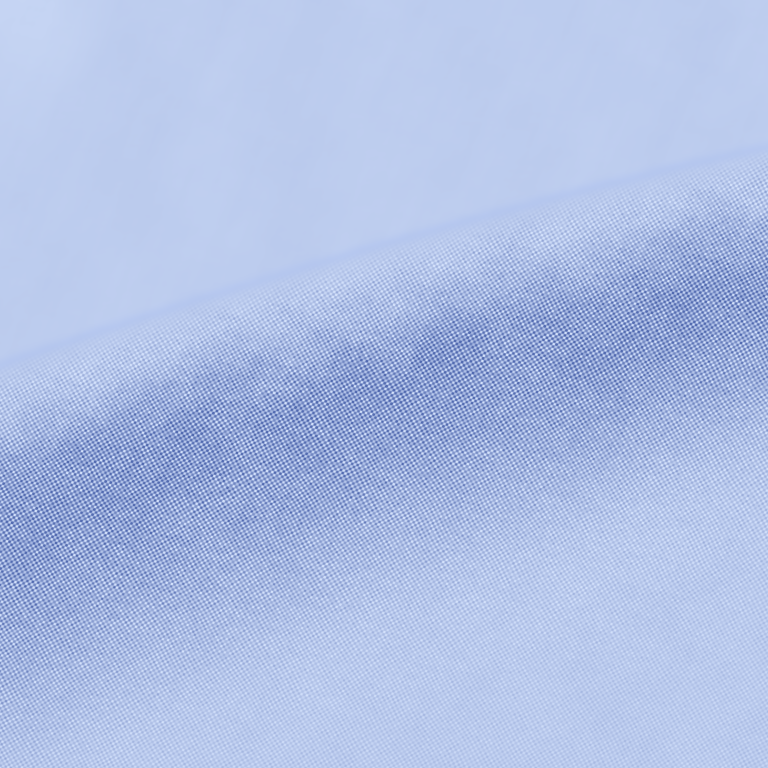
A WebGL 1 fragment shader for this texture:

```glsl
precision highp float;
// Pale blue plain-weave cloth with one soft diagonal fold, blurred behind the ridge.

#define THREADS vec2(136.0, 140.0)  // weave repeats across the canvas
#define WARP_LEAN 0.34              // sideways run of the steep threads
#define WEFT_DROP 0.19              // fall of the flat threads
#define WEAVE_CONTRAST 0.60
#define GRAIN_NOISE 0.20
#define SHADOW_DEPTH 0.48
#define STREAK_AMOUNT 0.05
#define RIDGE_BLUR 0.005
#define LIGHT_BLUE vec3(0.760, 0.820, 0.945)
#define DEEP_BLUE vec3(0.380, 0.470, 0.725)
#define RIDGE_BLUE vec3(0.690, 0.765, 0.940)

uniform vec2 u_resolution;

const float TAU = 6.2831853;

float hash(vec2 cell) {
  vec3 q = fract(vec3(cell.xyx) * 0.1031);
  q += dot(q, q.yzx + 33.33);
  return fract((q.x + q.y) * q.z);
}

mat2 rotation(float angle) {
  float c = cos(angle), s = sin(angle);
  return mat2(c, -s, s, c);
}

// Layered, bent sines: soft irregular variation, roughly -1 to 1.
float layeredSines(vec2 p) {
  float sum = 0.0, weight = 0.5;
  for (int i = 0; i < 5; i++) {
    float layer = float(i);
    sum += weight * sin(p.x + 1.8 * sin(p.y + 2.1 * layer));
    p = rotation(0.22) * p * 1.75 + vec2(1.3, 2.7);
    weight *= 0.68;
  }
  return sum;
}

// Staggered thread crossings: x is the weave, y the uneven yarn tone.
vec2 weave(vec2 p) {
  vec2 wobble = 0.14 * vec2(sin(p.y * 47.0 + 2.0 * sin(p.x * 19.0)),
                            sin(p.x * 41.0 + 2.0 * sin(p.y * 23.0)));
  vec2 thread = p * THREADS + wobble;
  vec2 cell = floor(thread * 2.0 + 0.5) + 400.0;
  vec2 wave = cos(TAU * thread);
  float crossing = wave.x * wave.y;
  crossing *= 1.4 / (1.0 + 0.4 * abs(crossing));
  float slub = hash(vec2(cell.y, floor(cell.x / 7.0))) - 0.5;
  float fleck = hash(cell + 71.0) - 0.5;
  float envelope = abs(wave.x * wave.y);
  return vec2(crossing * (0.65 + 0.7 * hash(cell)),
              (1.3 * fleck + 0.7 * slub) * (0.3 + 0.7 * envelope));
}

// Height of the fold's ridge.
float ridgeHeight(float x) {
  return 0.525 + 0.285 * x + 0.06 * x * (1.0 - x);
}

void main() {
  vec2 uv = gl_FragCoord.xy / u_resolution;
  float pixel = 1.0 / min(u_resolution.x, u_resolution.y);
  vec2 cloth = vec2(uv.x - WARP_LEAN * uv.y, uv.y + WEFT_DROP * uv.x);

  // Long streaks follow the steep threads; mottling is rounder.
  float streak = layeredSines(cloth * vec2(24.0, 6.0));
  float mottle = layeredSines(cloth * vec2(34.0, 42.0) + 5.0);

  // Distance below the ridge, with a slightly fuzzy outline.
  float depth = ridgeHeight(uv.x) - uv.y + 0.001 * mottle;
  float front = smoothstep(-RIDGE_BLUR, RIDGE_BLUR, depth);

  // Shadow: soft onset under the ridge, long fade towards the bottom.
  float bent = depth + 0.005 * streak + 0.006 * mottle;
  float onset = smoothstep(0.02, 0.185, bent);
  float fade = 1.0 - smoothstep(0.18, mix(0.62, 0.46, uv.x), bent);
  float shadow = onset * fade;

  // Weave is strongest in the shadow and softens out of focus.
  float focus = smoothstep(-0.005, 0.05, depth)
              * (1.0 - 0.5 * smoothstep(0.32, 0.70, depth));
  float resolved = 1.0 - smoothstep(0.35, 0.65, pixel * THREADS.y);
  float detail = focus * resolved * (0.42 + 0.58 * shadow);
  vec2 yarn = weave(cloth);

  float frontTone = 0.085 + SHADOW_DEPTH * shadow
                  + STREAK_AMOUNT * (0.4 + shadow) * (0.6 * streak + 0.7 * mottle)
                  - detail * (WEAVE_CONTRAST * yarn.x + GRAIN_NOISE * yarn.y);

  // Smooth cloth behind the ridge, paler in the upper left corner.
  float corner = 1.0 - smoothstep(0.0, 0.22, length(uv - vec2(0.0, 1.0)));
  float backTone = 0.055 + 0.018 * streak + 0.008 * mottle - 0.09 * corner;

  float tone = clamp(mix(backTone, frontTone, front), -0.18, 1.15);
  vec3 color = mix(LIGHT_BLUE, DEEP_BLUE, tone);

  // Saturated haze along the ridge.
  float haze = exp(-pow(depth / 0.008, 2.0));
  color = mix(color, RIDGE_BLUE, 0.5 * haze);

  gl_FragColor = vec4(color, 1.0);
}
```
